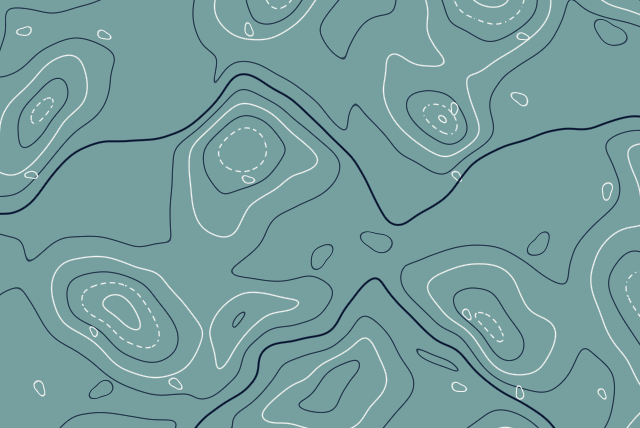
A WebGL 1 fragment shader for this pattern:

```glsl
precision highp float;
// Topographic map: thin contour rings around scattered hills, bold divides
// and small closed islets. Contours are level lines of one warped distance
// field, divided by its slope so that every stroke keeps an even width.
uniform vec2 u_resolution;

const vec3 GROUND = vec3(0.463, 0.627, 0.628);
const vec3 CREAM = vec3(0.96, 0.96, 0.95);
const vec3 NAVY = vec3(0.03, 0.08, 0.19);

const vec4 LEVELS = vec4(0.03, 0.066, 0.102, 0.145); // summit to slope
const float FOOT = 0.19;
const float DIVIDE_HEIGHT = 0.235;
const float HILL_CELL = 0.42;
const float ISLET_CELL = 0.165;
const float BLEND = 24.0;
const float THIN = 0.0021;
const float MEDIUM = 0.0029;
const float BOLD = 0.0046;

float hash(vec2 p) {
  vec3 q = fract(p.xyx * vec3(0.1031, 0.1030, 0.0973));
  q += dot(q, q.yzx + 33.33);
  return fract((q.x + q.y) * q.z);
}

vec2 hash2(vec2 p) {
  return vec2(hash(p + 17.3), hash(p + 71.9));
}

vec2 noise2(vec2 p) {
  vec2 i = floor(p), f = fract(p);
  vec2 u = f * f * f * (f * (f * 6.0 - 15.0) + 10.0);
  vec2 low = mix(hash2(i), hash2(i + vec2(1.0, 0.0)), u.x);
  vec2 high = mix(hash2(i + vec2(0.0, 1.0)), hash2(i + 1.0), u.x);
  return mix(low, high, u.y) - 0.5;
}

vec2 rotate(vec2 p, float a) {
  float c = cos(a), s = sin(a);
  return vec2(c * p.x - s * p.y, s * p.x + c * p.y);
}

float bump(float x, float center, float width) {
  float t = (x - center) / width;
  return exp(-t * t);
}

// Signed distance to two divides: a wandering one and an arch below it
float divides(vec2 p) {
  float upper = 0.54 + 0.08 * smoothstep(0.0, 0.25, p.x)
    + 0.17 * bump(p.x, 0.6, 0.19) - 0.15 * bump(p.x, 0.93, 0.15)
    + 0.11 * smoothstep(1.15, 1.5, p.x);
  float d = p.x - 0.88;
  float arch = 0.36 - sqrt(0.0006 + 0.8 * d * d);
  return max(p.y - upper, arch - p.y);
}

// Smooth union of stretched cones, one in each jittered cell
float hills(vec2 p) {
  vec2 cell = floor(p / HILL_CELL);
  float sum = 0.0;
  for (int j = -1; j <= 1; j++) {
    for (int i = -1; i <= 1; i++) {
      vec2 id = cell + vec2(float(i), float(j));
      vec2 q = p - HILL_CELL * (id + 0.25 + 0.5 * hash2(id));
      q = rotate(q, 6.28 * hash(id + 5.0)) * vec2(0.8, 1.2);
      float rise = 0.04 * (hash(id + 9.0) - 0.5);
      sum += exp(-BLEND * (length(q) + rise));
    }
  }
  return -log(sum) / BLEND;
}

// x: contour height, kept clear of the divides; y: divide distance
vec2 terrain(vec2 p) {
  p += 0.09 * noise2(p * 5.0) + 0.032 * noise2(p * 10.0 + 4.0);
  float divide = divides(p);
  float barrier = DIVIDE_HEIGHT - 1.2 * abs(divide);
  float k = 1.6 * BLEND;
  float h = log(exp(k * hills(p)) + exp(k * barrier)) / k;
  return vec2(h, divide);
}

// Share of a soft pixel covered by a stroke whose axis lies at distance d
float stroke(float d, float width, float px) {
  float half_w = 0.5 * width, half_px = 0.5 * px;
  return max(min(d + half_px, half_w) - max(d - half_px, -half_w), 0.0) / px;
}

// Dashes measured along the tangent, snapped to eighths of a turn
float dashes(vec2 p, vec2 slope, float px) {
  float a = floor(atan(slope.x, -slope.y) / 0.785398 + 0.5) * 0.785398;
  float period = 0.021;
  float s = abs(fract(dot(p, vec2(cos(a), sin(a))) / period) - 0.5) * period;
  return clamp(0.5 + (0.3 * period - s) / px, 0.0, 1.0);
}

// Islet outline that fits between the lines; x: coverage, y: navy or cream
vec2 islet(vec2 p, float px) {
  vec2 id = floor(p / ISLET_CELL);
  vec2 center = ISLET_CELL * (id + 0.5 + 0.36 * (hash2(id + 31.0) - 0.5));
  vec2 t = terrain(center);
  vec4 gap = abs(LEVELS - t.x);
  float room = min(min(gap.x, gap.y), min(gap.z, gap.w));
  room = min(room, min(abs(FOOT - t.x), abs(t.y)));
  float size = mix(0.012, 0.036, hash(id + 41.0));
  float r = min(size, 0.6 * room);
  vec2 q = rotate(p - center, 6.28 * hash(id + 47.0)) * vec2(0.85, 1.2);
  float a = atan(q.y, q.x);
  float lobes = 1.0 + 0.14 * cos(2.0 * a) + 0.1 * cos(3.0 * a + 6.28 * hash(id));
  float present = step(0.008, r) * step(hash(id + 53.0), 0.85);
  float navy = step(0.018, r) * step(0.4, hash(id + 59.0));
  float line = stroke(length(q) - r * lobes, mix(MEDIUM, THIN, navy), px);
  return vec2(line * present, navy);
}

void main() {
  vec2 p = gl_FragCoord.xy / u_resolution.y;
  float px = 1.2 / u_resolution.y;

  // Field and its slopes by forward differences
  float e = 0.001;
  vec2 t = terrain(p);
  vec2 dx = (terrain(p + vec2(e, 0.0)) - t) / e;
  vec2 dy = (terrain(p + vec2(0.0, e)) - t) / e;
  vec2 slope = vec2(dx.x, dy.x);
  float steepness = max(length(slope), 0.25);
  vec4 d = (t.x - LEVELS) / steepness;
  float divide = t.y / max(length(vec2(dx.y, dy.y)), 0.25);

  // Contours, islets and divides
  float cream = max(stroke(d.x, MEDIUM, px), stroke(d.w, MEDIUM, px));
  cream = max(cream, stroke(d.y, MEDIUM, px) * dashes(p, slope, px));
  float navy = max(stroke(d.z, THIN, px), stroke((t.x - FOOT) / steepness, THIN, px));
  vec2 isle = islet(p, px);
  vec3 color = mix(mix(GROUND, CREAM, cream), NAVY, navy);
  color = mix(color, mix(CREAM, NAVY, isle.y), isle.x);
  color = mix(color, NAVY, stroke(divide, BOLD, px));
  gl_FragColor = vec4(color, 1.0);
}
```
